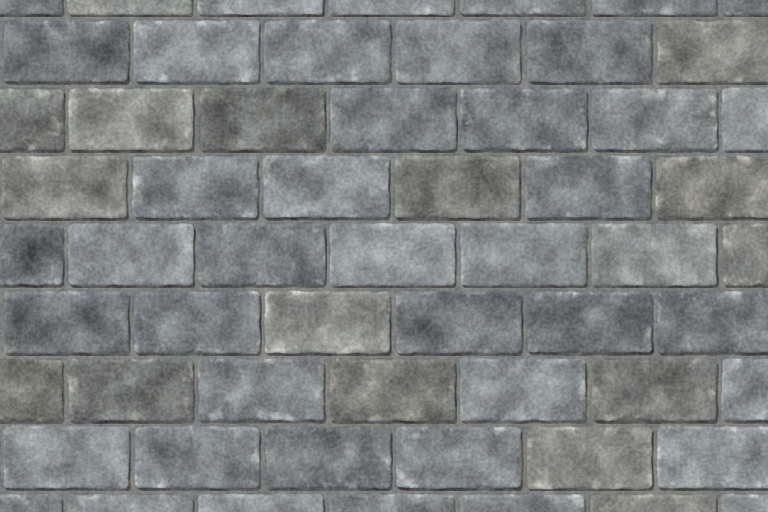
Reproduce this texture procedurally as a Shadertoy shader.

```glsl
// Weathered grey concrete block wall in running bond, lit from the upper left.
#define BLOCK_PITCH vec2(0.2555, 0.1322)  // block plus joint, in canvas heights
#define FIRST_COURSE_Y 0.0405             // height of the lowest full joint
#define JOINT_WIDTH 0.0095
#define CORNER_RADIUS 0.009
#define EDGE_WOBBLE 0.0030
#define SHADOW_SHIFT vec2(0.0038, -0.0062)
#define BLOCK_TONE 0.525
#define TONE_SPREAD 0.14
#define CLOUD_STRENGTH 0.17
#define GRAIN_STRENGTH 0.15
#define BLOOM_STRENGTH 0.17
#define MORTAR_TONE 0.50

const vec3 COOL_TINT = vec3(0.970, 1.005, 1.022);
const vec3 WARM_TINT = vec3(1.020, 1.010, 0.950);

vec2 hash2(vec2 p) {
    vec3 q = fract(p.xyx * vec3(0.1031, 0.1030, 0.0973));
    q += dot(q, q.yzx + 33.33);
    return fract((q.xx + q.yz) * q.zy);
}

vec2 gradientAt(vec2 cell) {
    float angle = 6.28318 * hash2(cell).x;
    return vec2(cos(angle), sin(angle));
}

// Gradient noise, roughly -0.7 to 0.7
float noise(vec2 p) {
    vec2 i = floor(p), f = fract(p);
    vec2 u = f * f * f * (f * (f * 6.0 - 15.0) + 10.0);
    vec2 e = vec2(1.0, 0.0);
    float bottom = mix(dot(gradientAt(i), f), dot(gradientAt(i + e), f - e), u.x);
    float top = mix(dot(gradientAt(i + e.yx), f - e.yx),
                    dot(gradientAt(i + e.xx), f - e.xx), u.x);
    return mix(bottom, top, u.y);
}

float fbm(vec2 p) {
    float sum = 0.0, gain = 1.0;
    for (int i = 0; i < 4; i++) {
        sum += gain * noise(p);
        p = mat2(1.6, 1.2, -1.2, 1.6) * p + 17.3;
        gain *= 0.55;
    }
    return sum;
}

float roundedBox(vec2 p, vec2 halfSize, float radius) {
    vec2 q = abs(p) - halfSize + radius;
    return length(max(q, 0.0)) + min(max(q.x, q.y), 0.0) - radius;
}

void mainImage(out vec4 fragColor, in vec2 fragCoord) {
    vec2 uv = fragCoord / iResolution.y;
    float aa = 0.9 / iResolution.y;

    // Running bond: alternate courses shift by half a block
    vec2 grid = (uv - vec2(0.0, FIRST_COURSE_Y)) / BLOCK_PITCH + vec2(0.0, 1.0);
    float course = floor(grid.y);
    grid.x += 0.5 * (1.0 - mod(course, 2.0));
    grid.x += 0.018 * (hash2(vec2(course, 71.0)).x - 0.5);
    vec2 id = floor(grid) + 20.0;
    vec2 local = (fract(grid) - 0.5) * BLOCK_PITCH;
    vec2 rnd = hash2(id), rndB = hash2(id + 53.0);

    // Slightly uneven block outline and the same outline moved for the light
    vec2 halfSize = 0.5 * (BLOCK_PITCH - JOINT_WIDTH) - 0.0016 * rndB;
    vec2 wobble = EDGE_WOBBLE * vec2(noise(uv * 34.0), noise(uv * 34.0 + 40.0));
    vec2 p = local + wobble + 0.0016 * (rnd - 0.5);
    float edge = roundedBox(p, halfSize, CORNER_RADIUS);
    float shifted = roundedBox(p - SHADOW_SHIFT, halfSize, CORNER_RADIUS);
    float block = 1.0 - smoothstep(-aa, aa, edge);

    // Surface noise at three scales
    float cloud = fbm(uv * 15.0 + rnd * 9.0);
    float patches = fbm(uv * 24.0 + 61.0);
    float grain = noise(uv * 125.0) + 0.6 * noise(uv * 210.0 + 9.0);

    // Block face: own tone, clouds, and damp marks over its two hollow cores
    float tone = BLOCK_TONE + TONE_SPREAD * (rnd.x - 0.5);
    tone += CLOUD_STRENGTH * cloud + GRAIN_STRENGTH * 0.55 * grain;
    vec2 core = vec2(abs(p.x) - 0.25 * BLOCK_PITCH.x, p.y) / vec2(0.040, 0.042);
    tone -= 0.13 * smoothstep(0.35, 1.0, rndB.x) * exp(-dot(core, core))
          * (0.8 + 0.7 * patches);

    // Pale mineral bloom toward the rim, and a soft lit bevel
    float rim = smoothstep(-0.030, 0.0, edge);
    tone += BLOOM_STRENGTH * (0.25 + 0.75 * rim) * smoothstep(0.05, 0.65, patches)
          * (0.4 + rndB.y);
    tone += 0.07 * smoothstep(-0.004, 0.003, shifted) * (0.6 + patches);
    tone -= 0.07 * smoothstep(-0.007, 0.0, edge) * smoothstep(0.0, 0.008, edge - shifted);

    // Mortar, with cast shadow below and right, and a broken thin crevice
    float mortar = MORTAR_TONE + 0.07 * patches + 0.06 * grain;
    float shadow = 1.0 - smoothstep(-0.0022, 0.0018, shifted);
    float crevice = exp(-pow(edge / 0.0022, 2.0)) * smoothstep(-0.3, 0.5, cloud);
    mortar -= 0.21 * shadow * (0.85 + 0.5 * cloud);

    float value = mix(mortar, tone, block) - 0.07 * crevice;
    float warmth = mix(0.45, smoothstep(0.60, 1.0, rnd.y) * 0.85, block);
    vec3 color = value * mix(COOL_TINT, WARM_TINT, clamp(warmth + 0.22 * patches, 0.0, 1.0));
    fragColor = vec4(clamp(color, 0.0, 1.0), 1.0);
}
```
